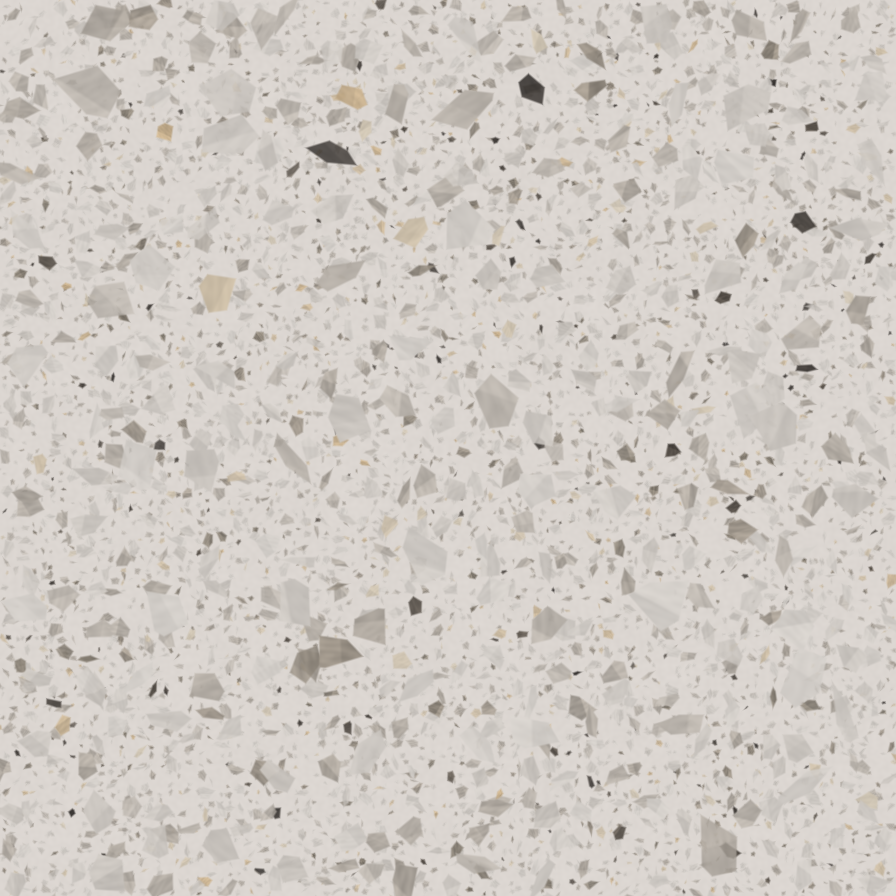
Write a WebGL 2 fragment shader that draws this texture.

```glsl
#version 300 es
precision highp float;
// Pale engineered stone: angular grey, beige and charcoal chips in cream resin.

uniform vec2 u_resolution;
out vec4 fragColor;

const float TAU = 6.2831853;
const int SIDES = 5;
const vec3 RESIN = vec3(0.862, 0.840, 0.821);

// Integer hash: three values in 0..1 for a cell and a seed
vec3 random3(vec2 cell, int seed) {
    uvec3 v = uvec3(ivec3(ivec2(cell) + 64, seed));
    v = v * 1664525u + 1013904223u;
    v.x += v.y * v.z; v.y += v.z * v.x; v.z += v.x * v.y;
    v ^= v >> 16u;
    v.x += v.y * v.z; v.y += v.z * v.x; v.z += v.x * v.y;
    return vec3(v >> 8u) / 16777216.0;
}

vec2 direction(float angle) {
    return vec2(cos(angle), sin(angle));
}

float cornerSlope(vec2 corner, vec2 p, int seed) {
    return dot(direction(TAU * random3(corner, seed).x), p - corner);
}

// Gradient noise, roughly -0.7..0.7
float gradientNoise(vec2 p, int seed) {
    vec2 i = floor(p), f = p - i;
    vec2 u = f * f * f * (f * (f * 6.0 - 15.0) + 10.0);
    float low = mix(cornerSlope(i, p, seed), cornerSlope(i + vec2(1, 0), p, seed), u.x);
    float high = mix(cornerSlope(i + vec2(0, 1), p, seed), cornerSlope(i + vec2(1, 1), p, seed), u.x);
    return mix(low, high, u.y);
}

// Signed distance to an irregular convex shard, flattened along its y axis
float shardDistance(vec2 p, float size, float aspect, vec2 cell, int seed) {
    float d = -1.0;
    for (int i = 0; i < SIDES; i++) {
        vec3 r = random3(cell, seed + 10 + i);
        vec2 normal = direction(TAU * (float(i) + 0.7 * r.x) / float(SIDES));
        normal.y /= aspect;
        d = max(d, (dot(normal, p) - size * mix(0.55, 1.0, r.y)) / length(normal));
    }
    return d;
}

// Mineral tint: kind selects the family, tone varies inside it
vec3 mineralColor(float kind, float tone) {
    if (kind < 0.53) return mix(vec3(0.820, 0.803, 0.783), vec3(0.770, 0.750, 0.727), tone);
    if (kind < 0.81) return mix(vec3(0.740, 0.716, 0.687), vec3(0.650, 0.622, 0.587), tone);
    if (kind < 0.89) return mix(vec3(0.805, 0.765, 0.695), vec3(0.760, 0.665, 0.525), tone * tone);
    if (kind < 0.965) return mix(vec3(0.610, 0.575, 0.530), vec3(0.490, 0.460, 0.415), tone);
    return mix(vec3(0.380, 0.350, 0.315), vec3(0.200, 0.185, 0.175), tone);
}

// Flat facets and soft streaks inside a chip; p is relative to its size
vec3 shadeChip(vec3 tint, vec2 p, vec3 r, float softness, int seed) {
    float split = dot(p, direction(TAU * r.x)) - 0.5 * (r.y - 0.3);
    float facet = smoothstep(-softness, softness, split) - 0.4;
    float streak = gradientNoise(p * vec2(1.3, 3.5) + r.xy * 40.0, seed);
    float depth = mix(0.18, 0.05, smoothstep(0.5, 0.8, tint.g));
    return tint * (1.0 + depth * (facet * (0.4 + r.z) + 0.9 * streak));
}

// One scattered layer of chips painted over the given colour
vec3 paintChips(vec3 color, vec2 uv, float cells, float presence, float edge, int seed) {
    vec2 p = uv * cells;
    vec2 home = floor(p);
    float blur = edge * cells;
    for (int y = -1; y <= 1; y++) {
        for (int x = -1; x <= 1; x++) {
            vec2 cell = home + vec2(x, y);
            vec3 place = random3(cell, seed);
            vec3 form = random3(cell, seed + 1);
            vec3 look = random3(cell, seed + 2);
            if (place.z > presence) continue;

            vec2 q = p - cell - mix(vec2(0.15), vec2(0.85), place.xy);
            vec2 axis = direction(TAU * form.x);
            q = vec2(dot(q, axis), dot(q, vec2(-axis.y, axis.x)));

            float size = mix(0.21, 0.47, pow(form.y, 1.3));
            size *= look.x > 0.81 ? 0.78 : 1.0;
            float aspect = mix(0.32, 0.95, form.z);
            float d = shardDistance(q, size, aspect, cell, seed);
            if (d > blur) continue;

            vec3 tint = mineralColor(look.x, look.y);
            tint = shadeChip(tint, q / size, random3(cell, seed + 3), 0.5 * blur / size + 0.05, seed);
            float cover = 1.0 - smoothstep(-blur, blur, d);
            color = mix(color, tint, cover * mix(0.8, 1.0, look.z));
        }
    }
    return color;
}

void main() {
    float shortSide = min(u_resolution.x, u_resolution.y);
    vec2 uv = gl_FragCoord.xy / shortSide;
    float edge = max(0.0016, 0.75 / shortSide);

    // Resin with fine grain and faint clouds
    float grain = gradientNoise(uv * 150.0, 7) + 0.6 * gradientNoise(uv * 22.0, 8);
    vec3 color = RESIN + 0.014 * grain;

    // Chips from dust to large shards
    color = paintChips(color, uv, 92.0, 0.62, edge, 100);
    color = paintChips(color, uv, 46.0, 0.72, edge, 200);
    color = paintChips(color, uv, 25.0, 0.76, edge, 300);
    color = paintChips(color, uv, 14.0, 0.76, edge, 400);

    fragColor = vec4(color, 1.0);
}
```
